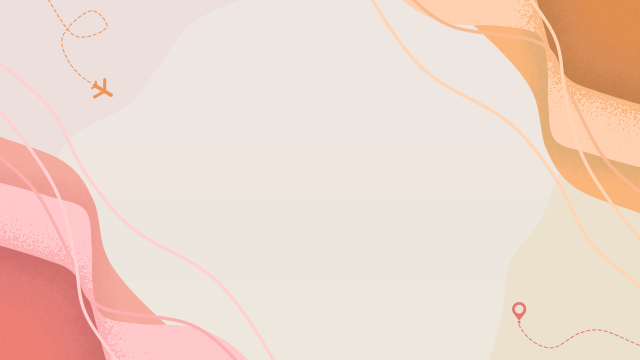
Write a Shadertoy shader that draws this background.

```glsl
float hash(vec2 p) {
    return fract(sin(dot(p, vec2(12.9898, 78.233))) * 43758.5453);
}

float noise(vec2 p) {
    vec2 i = floor(p), f = fract(p);
    f = f * f * (3.0 - 2.0 * f);
    return mix(mix(hash(i), hash(i + vec2(1, 0)), f.x),
               mix(hash(i + vec2(0, 1)), hash(i + vec2(1, 1)), f.x), f.y);
}

vec2 catmullRom(vec2 a, vec2 b, vec2 c, vec2 d, float t) {
    return 0.5 * (2.0 * b + t * (c - a + t * (2.0 * a - 5.0 * b + 4.0 * c - d
                + t * (3.0 * b - a - 3.0 * c + d))));
}

float segment(vec2 p, vec2 a, vec2 b) {
    vec2 ab = b - a;
    return length(p - a - ab * clamp(dot(p - a, ab) / dot(ab, ab), 0.0, 1.0));
}

// x: distance, negative to the left of the curve; y: arc length at the nearest point
vec2 spline(vec2 p, vec2 k[8]) {
    float best = 1e3, side = 1.0, arc = 0.0, nearestArc = 0.0;
    vec2 a = k[1];
    for (int i = 1; i < 6; i++) {
        for (int j = 1; j <= 10; j++) {
            vec2 b = catmullRom(k[i - 1], k[i], k[i + 1], k[i + 2], float(j) / 10.0);
            vec2 ab = b - a;
            float h = clamp(dot(p - a, ab) / dot(ab, ab), 0.0, 1.0);
            float d = length(p - a - ab * h);
            if (d < best) {
                best = d;
                nearestArc = arc + h * length(ab);
            }
            if ((a.y > p.y) != (b.y > p.y) && p.x < a.x + ab.x * (p.y - a.y) / ab.y) side = -side;
            arc += length(ab);
            a = b;
        }
    }
    return vec2(side * best, nearestArc);
}

float fill(float d) {
    return clamp(0.5 - d * iResolution.y / 4.32, 0.0, 1.0);
}

float dashes(vec2 curve) {
    return fill(abs(curve.x) - 0.006) * fill((abs(fract(curve.y / 0.07) - 0.5) - 0.34) * 0.07);
}

// Layered waves filling one corner
vec3 drawCorner(vec3 col, vec2 q, bool warm) {
    float grain = noise(q * 65.0);
    float soft = noise(q * 24.0) - 0.5;
    float edge = spline(q, vec2[8](vec2(-0.6, 1.3), vec2(-0.1, 1.6), vec2(0.75, 1.93), vec2(1.12, 2.4),
        vec2(1.32, 3.15), vec2(2.0, 3.9), vec2(2.9, 4.6), vec2(3.2, 4.8))).x;
    float bandTop = spline(q, vec2[8](vec2(-0.6, 2.1), vec2(-0.1, 2.17), vec2(0.6, 2.36), vec2(1.02, 2.52),
        vec2(1.1, 2.95), vec2(1.12, 3.5), vec2(1.3, 4.5), vec2(1.4, 5.0))).x;
    float bandBase = spline(q, vec2[8](vec2(-0.6, 2.8), vec2(-0.1, 2.92), vec2(0.5, 3.1), vec2(0.85, 3.25),
        vec2(1.05, 3.55), vec2(1.17, 3.95), vec2(1.35, 4.6), vec2(1.5, 5.0))).x;
    float patchEdge = spline(q, vec2[8](vec2(0.9, 3.1), vec2(1.08, 3.5), vec2(1.25, 3.8), vec2(1.7, 3.89),
        vec2(2.3, 3.92), vec2(2.75, 4.12), vec2(3.15, 4.5), vec2(3.4, 4.8))).x;

    vec3 rim = warm ? vec3(0.98, 0.71, 0.48) : vec3(0.96, 0.67, 0.62);
    vec3 rimShade = warm ? vec3(0.89, 0.68, 0.47) : vec3(0.94, 0.62, 0.58);
    vec3 pale = warm ? vec3(1.0, 0.82, 0.69) : vec3(1.0, 0.79, 0.80);
    vec3 speck = warm ? vec3(0.97, 0.71, 0.49) : vec3(0.98, 0.68, 0.68);
    vec3 deep = warm ? vec3(0.85, 0.55, 0.34) : vec3(0.89, 0.49, 0.47);
    vec3 deepShade = warm ? vec3(0.78, 0.51, 0.31) : vec3(0.82, 0.44, 0.43);
    vec3 bright = warm ? vec3(0.88, 0.56, 0.31) : vec3(0.93, 0.50, 0.46);

    col = mix(col, mix(rimShade, rim, smoothstep(0.0, 0.35, bandTop + soft * 0.12)), fill(edge));
    float dusting = exp(-max(bandBase, 0.0) * 6.0);
    vec3 band = mix(pale, speck, 0.85 * smoothstep(-0.12, 0.12, dusting - grain));
    col = mix(col, band, fill(patchEdge));
    col = mix(col, band, fill(bandTop));
    vec3 base = mix(deepShade, deep, smoothstep(0.0, 0.4, soft * 0.1 - bandBase));
    base = mix(base, bright, smoothstep(0.95, 0.5, length(q - vec2(0.0, 4.3)) + soft * 0.1));
    col = mix(col, base + (grain - 0.5) * 0.02, fill(bandBase));

    // Ribbons
    float inner = spline(q, vec2[8](vec2(-0.4, 1.5), vec2(-0.05, 1.84), vec2(0.45, 2.33), vec2(0.88, 3.15),
        vec2(1.2, 3.68), vec2(2.3, 3.9), vec2(2.95, 4.45), vec2(3.2, 4.8))).x;
    float middle = spline(q, vec2[8](vec2(-0.5, 0.8), vec2(-0.1, 1.22), vec2(0.4, 1.84), vec2(0.72, 2.4),
        vec2(0.9, 3.1), vec2(1.02, 3.75), vec2(1.45, 4.4), vec2(1.7, 4.8))).x;
    float outer = spline(q, vec2[8](vec2(-0.5, 0.35), vec2(-0.1, 0.68), vec2(0.6, 1.3), vec2(1.02, 2.07),
        vec2(1.6, 2.75), vec2(2.6, 3.37), vec2(3.3, 4.35), vec2(3.5, 4.9))).x;
    vec3 ribbon = warm ? vec3(1.0, 0.84, 0.71) : vec3(1.0, 0.82, 0.82);
    col = mix(col, warm ? vec3(0.98, 0.73, 0.56) : vec3(0.99, 0.69, 0.69), fill(abs(inner) - 0.02));
    return mix(col, ribbon, fill(min(abs(middle), abs(outer)) - 0.02));
}

void mainImage(out vec4 fragColor, in vec2 fragCoord) {
    // Canvas is 7.68 by 4.32 units, y pointing down
    vec2 p = vec2(fragCoord.x, iResolution.y - fragCoord.y) * 4.32 / iResolution.y;

    // Paper and pale backdrops
    vec3 col = mix(vec3(0.933, 0.900, 0.882), vec3(0.930, 0.905, 0.868), p.y / 4.32);
    float leftWash = spline(p, vec2[8](vec2(3.5, -0.2), vec2(3.0, -0.05), vec2(2.3, 0.28), vec2(1.9, 0.8),
        vec2(1.55, 1.25), vec2(0.85, 1.65), vec2(0.6, 2.15), vec2(0.5, 2.5))).x;
    float rightWash = spline(vec2(7.68 - p.x, p.y), vec2[8](vec2(0.8, 1.7), vec2(0.9, 1.95), vec2(1.04, 2.25),
        vec2(1.2, 2.65), vec2(1.56, 3.15), vec2(1.65, 3.75), vec2(1.85, 4.45), vec2(2.0, 4.8))).x;
    col = mix(col, vec3(0.930, 0.873, 0.863), fill(leftWash));
    col = mix(col, vec3(0.922, 0.882, 0.805), fill(rightWash));

    // The upper right corner is the lower left one turned by half
    bool warm = p.x / 7.68 > p.y / 4.32;
    col = drawCorner(col, warm ? vec2(7.68, 4.20) - p : p, warm);

    // Plane and its looping trail
    vec3 orange = vec3(0.93, 0.58, 0.34);
    col = mix(col, orange, dashes(spline(p, vec2[8](vec2(0.4, -0.3), vec2(0.57, -0.02), vec2(0.9, 0.43),
        vec2(1.28, 0.33), vec2(1.08, 0.13), vec2(0.74, 0.5), vec2(1.1, 1.0), vec2(2.0, 1.1)))));
    vec2 f = mat2(0.86, -0.51, 0.51, 0.86) * (p - vec2(1.23, 1.08));
    f.y = abs(f.y);
    float plane = min(segment(f, vec2(-0.11, 0), vec2(0.12, 0)) - 0.022,
                  min(segment(f, vec2(0.03, 0), vec2(-0.04, 0.12)) - 0.018,
                      segment(f, vec2(-0.09, 0), vec2(-0.12, 0.045)) - 0.012));
    col = mix(col, orange, fill(plane));

    // Map pin and its trail
    vec3 coral = vec3(0.89, 0.47, 0.45);
    col = mix(col, coral, dashes(spline(p, vec2[8](vec2(6.2, 3.6), vec2(6.22, 3.88), vec2(6.4, 4.1),
        vec2(6.65, 4.17), vec2(6.95, 4.0), vec2(7.25, 3.97), vec2(7.75, 4.17), vec2(8.1, 4.2)))));
    vec2 m = p - vec2(6.23, 3.71);
    float cone = max(abs(m.x) * 0.795 + m.y * 0.607 - 0.085, 0.052 - m.y);
    float pin = max(min(length(m) - 0.085, cone), 0.052 - length(m));
    col = mix(col, coral, fill(min(pin, length(m - vec2(0, 0.155)) - 0.016)));

    fragColor = vec4(col, 1.0);
}
```
